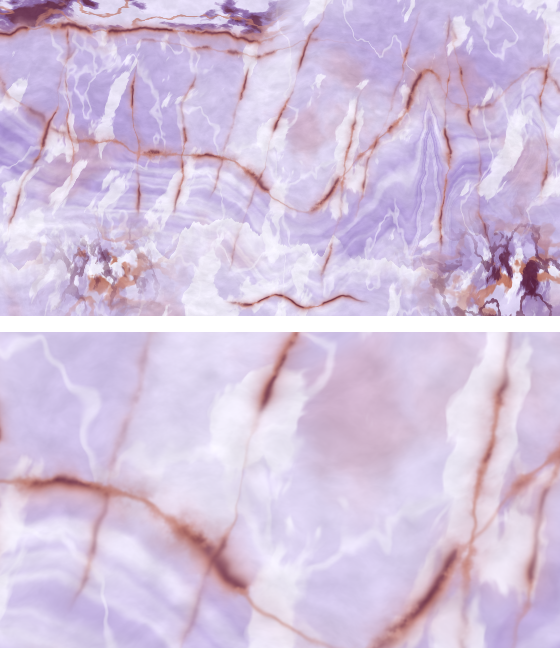
Top, the full canvas; bottom, a detail of the centre.
Write a Shadertoy shader that draws this texture.

```glsl
// Lilac onyx: cloudy mineral facets split by rusty seams and steep cracks.
// A bent main seam carries thin parallel layers below it; noise adds white
// frost with jagged crests, a dark crystal crust and two dark nests.
#define LILAC vec3(0.71, 0.63, 0.85)
#define PALE vec3(0.885, 0.855, 0.95)
#define FROST vec3(0.95, 0.94, 0.98)
#define RUST vec3(0.74, 0.46, 0.40)
#define BLUSH vec3(0.79, 0.61, 0.66)
#define VIOLET vec3(0.54, 0.39, 0.64)
#define PLUM vec3(0.38, 0.16, 0.28)
#define CRACKS 11
#define SEAM_WIDTH 0.006
#define CRACK_WIDTH 0.0036
#define LAYER_FREQ 38.0
#define WARP 0.075

float hash(vec2 p) {
    vec3 q = fract(p.xyx * 0.1031);
    q += dot(q, q.yzx + 33.33);
    return fract((q.x + q.y) * q.z);
}
float noise(vec2 p) {
    vec2 i = floor(p), f = fract(p);
    f = f * f * (3.0 - 2.0 * f);
    return mix(mix(hash(i), hash(i + vec2(1, 0)), f.x),
               mix(hash(i + vec2(0, 1)), hash(i + vec2(1, 1)), f.x), f.y);
}
float fbm(vec2 p) {
    float sum = 0.0, amp = 0.52;
    for (int i = 0; i < 5; i++) {
        sum += amp * noise(p);
        p = mat2(0.8, 0.6, -0.6, 0.8) * p * 2.03 + 17.3;
        amp *= 0.5;
    }
    return sum;
}
float ridge(vec2 p) { return 1.0 - abs(2.0 * fbm(p) - 1.0); }
float bump(float x, float centre, float width) {
    float t = (x - centre) / width;
    return exp(-t * t);
}
// Height of the main seam: falls from the left, dips mid-way, climbs right
float seamHeight(float x) {
    return 0.52 + 0.22 * exp(-7.0 * x) - 0.19 * bump(x, 0.95, 0.16)
         + 0.14 * smoothstep(1.12, 1.36, x)
         + 0.12 * bump(x, 1.36, 0.06) + 0.13 * bump(x, 1.69, 0.09);
}
// Rusty line: patchy blush halo, ragged orange body, broken dark core
vec3 stain(vec3 col, float d, float width, float strength, float grit) {
    float patchy = smoothstep(0.34, 0.6, grit);
    col = mix(col, BLUSH, strength * (0.25 + 0.55 * patchy) * bump(d, 0.0, width * 4.0));
    float body = max(width * (0.45 + patchy), 0.6 / iResolution.y);
    col = mix(col, RUST, strength * (0.5 + 0.4 * patchy) * bump(d, 0.0, body));
    return mix(col, PLUM, 0.75 * strength * smoothstep(0.5, 0.64, grit) * bump(d, width * 0.4, body * 0.6));
}
// Web of dark and rusty filaments around a centre
vec3 nest(vec3 col, vec2 p, vec2 centre, float radius, float depth) {
    vec2 q = (p - centre) * vec2(0.7, 1.0);
    float fall = exp(-dot(q, q) / (radius * radius));
    float blot = fbm(p * vec2(26.0, 15.0) + 5.0);
    col = mix(col, VIOLET, depth * fall * smoothstep(0.42, 0.56, blot));
    col = mix(col, RUST, fall * smoothstep(0.86, 0.96, ridge(p * 8.0 + centre * 9.0)));
    col = mix(col, PLUM, depth * fall * smoothstep(0.88, 0.96, ridge(p * vec2(13.0, 9.0) + 50.0)));
    return mix(col, PLUM, depth * smoothstep(0.47, 0.58, fall * blot));
}

void mainImage(out vec4 fragColor, in vec2 fragCoord) {
    vec2 p = fragCoord / iResolution.y;
    vec2 warp = vec2(fbm(p * 6.0), fbm(p * 6.0 + 40.0)) - 0.5;
    vec2 w = p + WARP * warp;
    float grit = fbm(p * 19.0 + 8.0);
    // Distance to the main seam, corrected for its slope
    float slope = (seamHeight(w.x + 0.01) - seamHeight(w.x - 0.01)) / 0.02;
    float seam = (w.y - seamHeight(w.x)) / sqrt(1.0 + slope * slope);
    float above = smoothstep(-0.004, 0.004, seam);
    // Cloudy body: calm lilac upper left, bright sheet in the middle
    float tone = 0.48 + 1.8 * (fbm(w * vec2(2.6, 3.4) + 3.0) - 0.5);
    float calm = 1.0 - smoothstep(0.68, 0.8, w.x - 0.3 * (w.y - 0.6));
    tone = mix(tone, 0.28 + 0.35 * (tone - 0.5), 0.8 * above * calm);
    tone += 0.4 * above * bump(w.x, 1.02, 0.18);
    // Parallel layers that follow the seam
    float depth = -seam + 0.03 * warp.x;
    float layers = noise(vec2(depth * LAYER_FREQ, w.x * 1.5))
                 + 0.6 * noise(vec2(depth * LAYER_FREQ * 2.9, w.x * 2.0 + 9.0));
    tone += smoothstep(0.0, 0.02, depth) * (1.0 - smoothstep(0.16, 0.38, depth)) * 0.95 * (layers - 0.85);
    // Cracks shade one side of the stone like a fault
    vec2 cracks[CRACKS];
    for (int i = 0; i < CRACKS; i++) {
        float k = float(i), lean = 0.7 * hash(vec2(k, 3.0)) - 0.2;
        float rise = p.y - mix(0.15, 0.85, hash(vec2(k, 7.0)));
        float x = (k + 0.2 + 0.6 * hash(vec2(k, 1.0))) * 1.78 / float(CRACKS);
        float d = (w.x - x - lean * rise) / sqrt(1.0 + lean * lean);
        float reach = mix(0.24, 0.55, hash(vec2(k, 5.0)));
        float mask = 1.0 - smoothstep(reach * 0.5, reach, abs(rise));
        float side = smoothstep(-0.002, 0.002, d) * exp(-max(d, 0.0) * 12.0);
        tone += mask * side * 0.9 * (hash(vec2(k, 9.0)) - 0.5);
        cracks[i] = vec2(d, mask * (0.2 + 0.8 * smoothstep(0.35, 0.65, noise(vec2(k * 5.0, p.y * 11.0)))));
    }
    vec3 col = mix(LILAC, PALE, clamp(tone, -0.2, 1.15));
    col = mix(col, BLUSH, 0.45 * smoothstep(0.56, 0.74, fbm(w * 4.0 + 60.0)));
    // Frost: ragged flecks, hairlines and jagged crests that fade downward
    float fleck = fbm(vec2(w.x * 13.0 - w.y * 4.0, w.y * 7.0) + 21.0);
    col = mix(col, FROST, 0.8 * smoothstep(0.6, 0.66, fleck));
    col = mix(col, FROST, 0.5 * smoothstep(0.96, 0.995, ridge(w * vec2(5.0, 3.0) + 70.0)));
    float crest = 0.15 + 0.13 * bump(p.x, 0.78, 0.28) + 0.16 * (fbm(vec2(p.x * 17.0, p.y * 4.0)) - 0.45);
    float below = crest - p.y;
    float snow = smoothstep(0.0, 0.006, below) * exp(-max(below, 0.0) * 14.0);
    col = mix(col, FROST, snow * smoothstep(0.35, 0.5, fbm(p * vec2(6.0, 4.0) + 2.0)));
    // Rusty seam, cracks and a short low vein
    col = stain(col, seam, SEAM_WIDTH, 0.35 + 0.6 * smoothstep(0.3, 0.6, noise(w * 7.0)), grit);
    for (int i = 0; i < CRACKS; i++)
        col = stain(col, cracks[i].x, CRACK_WIDTH, 0.85 * cracks[i].y, grit + 0.03);
    float low = w.y - 0.045 - 0.018 * cos((w.x - 0.86) * 28.0);
    col = stain(col, low, CRACK_WIDTH, smoothstep(0.7, 0.8, p.x) - smoothstep(1.06, 1.18, p.x), grit + 0.08);
    col = nest(col, w, vec2(1.64, 0.11), 0.15, 0.9);
    col = nest(col, w, vec2(0.33, 0.14), 0.11, 0.5);
    // Crystal crust along the upper left with a tan rim
    float rim = w.y - 0.895 - 0.06 * (fbm(vec2(p.x * 9.0, 2.0)) - 0.5);
    float span = 1.0 - smoothstep(0.78, 0.95, p.x);
    float grain = fbm(w * vec2(11.0, 22.0) + 31.0);
    vec3 crystal = mix(PLUM, VIOLET, smoothstep(0.32, 0.43, grain));
    crystal = mix(crystal, PALE, smoothstep(0.43, 0.54, grain));
    crystal = mix(crystal, RUST, 0.7 * smoothstep(0.9, 0.98, ridge(w * vec2(6.0, 13.0) + 12.0)));
    col = mix(col, crystal, 0.92 * span * smoothstep(0.0, 0.012, rim));
    col = stain(col, rim, SEAM_WIDTH, span, grit + 0.04);
    col = stain(col, rim + 0.05, SEAM_WIDTH, 0.6 * bump(p.x, 0.75, 0.3), grit - 0.08);
    // Fine mineral texture
    col += 0.13 * (fbm(w * vec2(34.0, 50.0)) - 0.5);
    fragColor = vec4(clamp(col, 0.0, 1.0), 1.0);
}
```
